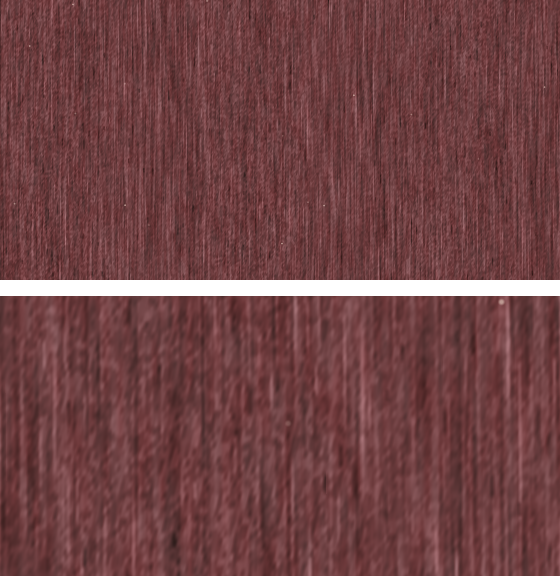
Top: the whole. Bottom: its middle third, enlarged.
Give the GLSL for this texture, as a Shadertoy shader.

```glsl
// Reddish purple wood with upright grain: stretched fibre noise at several
// scales, slanted figure in broad bands, then hair-thin pale streaks, dark
// pores and a few bright specks scattered by jittered cells.

float hash(vec2 p) {
    return fract(sin(dot(p, vec2(127.1, 311.7))) * 43758.5453);
}

// One-dimensional noise along a column, shifted so column ends never line up
float columnNoise(float column, float y) {
    y += 17.0 * hash(vec2(column, 3.7));
    float i = floor(y);
    return mix(hash(vec2(column, i)), hash(vec2(column, i + 1.0)), smoothstep(0.0, 1.0, y - i));
}

// Neighbouring columns blended into fibres
float fibre(vec2 p) {
    float i = floor(p.x);
    return mix(columnNoise(i, p.y), columnNoise(i + 1.0, p.y), smoothstep(0.0, 1.0, p.x - i)) - 0.5;
}

// Tapered upright strokes, at most one in each cell
float strokes(vec2 p, vec2 size, float share, float width) {
    vec2 q = p / size;
    q.y += 9.0 * hash(vec2(floor(q.x), size.y * 91.0));
    vec2 cell = floor(q) + floor(size.y * 300.0);
    vec2 local = fract(q);
    float center = mix(0.3, 0.7, hash(cell + 5.3));
    float halfLength = mix(0.13, 0.48, hash(cell + 9.1));
    float across = abs(local.x - center) * size.x;
    float along = abs(local.y - 0.5) / halfLength;
    float body = 1.0 - smoothstep(0.0, max(width, 1.0 / iResolution.y), across);
    float taper = 1.0 - smoothstep(0.4, 1.0, along);
    return step(hash(cell), share) * body * taper * mix(0.3, 1.0, hash(cell + 2.9));
}

// Small round specks in sparse cells
float specks(vec2 p) {
    vec2 q = p / 0.08;
    vec2 cell = floor(q);
    vec2 center = 0.2 + 0.6 * vec2(hash(cell + 1.7), hash(cell + 6.1));
    float d = length(fract(q) - center) * 0.08;
    float strength = mix(0.25, 0.8, hash(cell + 8.2));
    return step(hash(cell + 4.4), 0.05) * strength * (1.0 - smoothstep(0.001, 0.005, d));
}

void mainImage(out vec4 fragColor, in vec2 fragCoord) {
    vec2 p = fragCoord / iResolution.y;
    vec2 grain = p + vec2(0.0015 * sin(5.0 * p.y + 3.0 * p.x), 0.0);

    // Broad bands: figured and slightly lighter, or straight and darker
    float band = 0.5 + 0.5 * cos(8.4 * (p.x - 0.9) + 2.0 * fibre(p * vec2(5.0, 0.7)));
    float tone = 0.006 * (band - 0.5);

    // Straight fibres from wide to hair thin, the thin ones long
    tone += 0.012 * fibre(grain * vec2(14.0, 0.5));
    tone += 0.022 * fibre(grain * vec2(60.0, 0.9) + 31.0);
    tone += mix(0.10, 0.06, band) * fibre(grain * vec2(140.0, 2.2) + 57.0);
    tone += mix(0.17, 0.12, band) * fibre(grain * vec2(220.0, 8.0) + 43.0);

    // Short slanted figure and a fine rough surface
    vec2 slanted = vec2(p.x - 0.25 * p.y, p.y);
    tone += mix(0.03, 0.06, band) * fibre(slanted * vec2(115.0, 42.0) + 11.0);
    tone += mix(0.11, 0.15, band) * fibre(slanted * vec2(225.0, 115.0) + 83.0);

    // Pale streaks, thin dark lines and short pores
    tone += 0.14 * strokes(grain, vec2(0.016, 0.36), 0.36, 0.0042);
    tone += 0.11 * strokes(grain + 0.37, vec2(0.013, 0.10), 0.24, 0.004);
    tone -= 0.15 * strokes(grain, vec2(0.018, 0.065), mix(0.14, 0.28, band), 0.005);
    tone -= 0.09 * strokes(grain + 0.61, vec2(0.014, 0.4), mix(0.40, 0.28, band), 0.0042);

    // Tone to colour: highlights turn dusty pink, shadows brown
    vec3 wood = vec3(0.426, 0.235, 0.241) + tone * vec3(1.0, 0.55, 0.6);
    wood.gb += 0.36 * max(tone, 0.0);
    wood.gb += 0.045 * fibre(grain * vec2(120.0, 18.0) + 19.0);
    wood = mix(wood, vec3(0.80, 0.68, 0.64), specks(p));

    fragColor = vec4(clamp(wood, 0.0, 1.0), 1.0);
}
```
